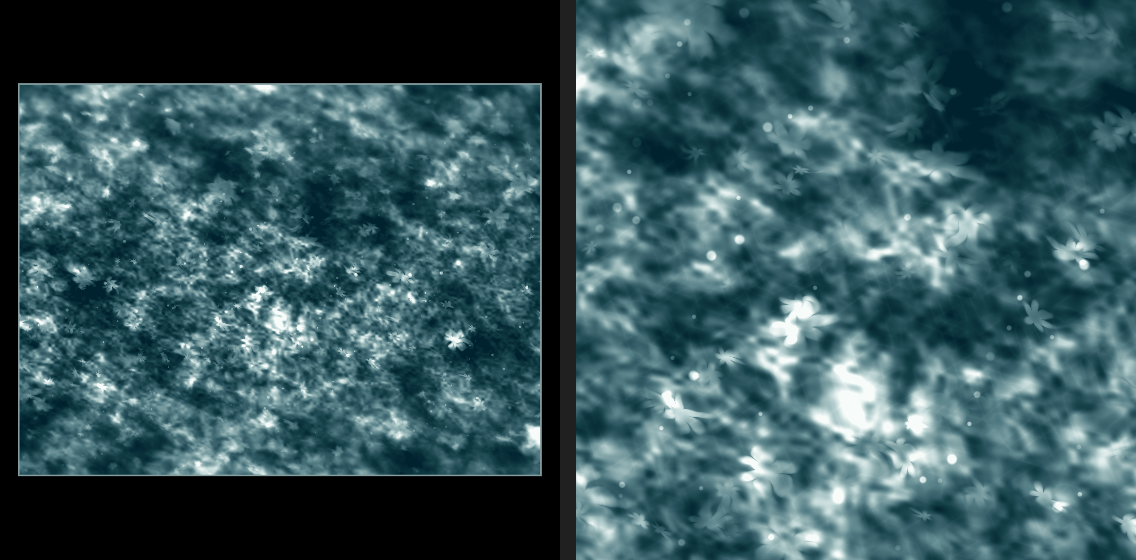
Left: the whole. Right: its middle third, enlarged.
A WebGL 2 fragment shader for this texture:

```glsl
#version 300 es
precision highp float;
// Frosty snow surface in teal light, framed by a thin pale line on black.
// Layered noise builds the clumps, crumbly six-armed flakes are scattered on top,
// and a horizontal band of focus softens everything towards top and bottom.
uniform vec2 u_resolution;
out vec4 fragColor;

const vec2 FRAME_MIN = vec2(0.0335, 0.151);
const vec2 FRAME_MAX = vec2(0.966, 0.850);
const float LINE_HALF_WIDTH = 0.0005;
const vec3 LINE_COLOR = vec3(0.53, 0.62, 0.63);
const float FOCUS_HEIGHT = 0.46;    // centre of the sharp band
const float FOCUS_RANGE = 0.27;
const float BLUR_SHARP = 0.0018;
const float BLUR_SOFT = 0.0095;
const float TILT = 0.33;            // clumps lean down to the right
const vec2 STRETCH = vec2(0.88, 1.22);
const float BASE_TONE = 0.98;       // position on the tone ramp
const float CONTRAST = 2.65;
const float FLAKE_LIGHT = 2.7;
const float NEEDLE_LIGHT = 0.7;
const float OCTAVE_WEIGHT[6] = float[6](0.75, 0.85, 1.05, 0.95, 0.9, 0.95);
const vec3 TONES[7] = vec3[7](
    vec3(0.00, 0.13, 0.18), vec3(0.07, 0.24, 0.27), vec3(0.21, 0.37, 0.41),
    vec3(0.35, 0.51, 0.54), vec3(0.53, 0.66, 0.67), vec3(0.75, 0.84, 0.84),
    vec3(0.97, 0.99, 0.98));

float hash(vec2 p) {
    return fract(sin(dot(p, vec2(127.1, 311.7))) * 43758.5453);
}

float noise(vec2 p) {
    vec2 cell = floor(p), f = fract(p);
    f = f * f * (3.0 - 2.0 * f);
    return mix(mix(hash(cell), hash(cell + vec2(1, 0)), f.x),
               mix(hash(cell + vec2(0, 1)), hash(cell + vec2(1, 1)), f.x), f.y);
}

vec2 rotate(vec2 p, float angle) {
    float c = cos(angle), s = sin(angle);
    return vec2(c * p.x - s * p.y, s * p.x + c * p.y);
}

// Signed sum of octaves; the coarse ones strengthen the fine ones.
float clumps(vec2 p, float blur) {
    float sum = 0.0, frequency = 5.5;
    for (int i = 0; i < 6; i++) {
        float keep = exp(-pow(frequency * blur, 2.0));
        float lift = i < 3 ? 1.0 : clamp(0.95 + sum * 0.9, 0.45, 1.6);
        float wave = noise(p * frequency + float(i) * 17.3) - 0.5;
        sum += wave * OCTAVE_WEIGHT[i] * keep * lift;
        p = rotate(p, 0.25);
        frequency *= 2.0;
    }
    return sum;
}

// Short thin fibres from stretched ridged noise.
float needles(vec2 p) {
    float light = 0.0;
    for (int i = 0; i < 3; i++) {
        vec2 q = rotate(p, 0.9 * float(i) - 0.6) * vec2(62.0, 170.0) + float(i) * 31.7;
        light += pow(1.0 - abs(2.0 * noise(q) - 1.0), 4.0);
    }
    return light / 3.0;
}

// Scattered flakes: starry in focus, soft blobs out of focus.
float flakes(vec2 p, float cellSize, float density, float focus, float blur) {
    vec2 grid = p / cellSize, home = floor(grid);
    float light = 0.0;
    for (int y = -1; y <= 1; y++)
    for (int x = -1; x <= 1; x++) {
        vec2 cell = home + vec2(x, y);
        vec2 key = cell + cellSize * 971.0;
        if (hash(key + 5.3) > density) continue;
        vec2 d = grid - cell - vec2(hash(key), hash(key + 19.1));
        float size = hash(key + 41.7);
        float radius = mix(0.18, 0.46, size * size);
        float angle = atan(d.y, d.x) + 6.2832 * hash(key + 63.9);
        float arms = mix(1.0, 0.5 + 0.7 * abs(cos(3.0 * angle)), focus);
        float soft = clamp(0.4 + 0.6 * blur / (radius * cellSize), 0.4, 0.9);
        float disc = 1.0 - smoothstep(1.0 - soft, 1.0 + soft * 0.5, length(d) / (radius * arms));
        light = max(light, disc * mix(0.3, 1.0, hash(key + 87.2)));
    }
    return light;
}

vec3 toneRamp(float tone) {
    float t = clamp(tone + 1.0, 0.0, 5.999);
    int i = int(t);
    return mix(TONES[i], TONES[i + 1], fract(t));
}

vec3 snow(vec2 p) {
    float focus = exp(-pow((p.y - FOCUS_HEIGHT) / FOCUS_RANGE, 2.0));
    float blur = mix(BLUR_SOFT, BLUR_SHARP, focus);
    vec2 q = rotate(p, TILT) * STRETCH;
    vec2 warp = vec2(noise(q * 40.0), noise(q * 40.0 + 53.0)) - 0.5;
    vec2 ragged = vec2(noise(q * 95.0), noise(q * 95.0 + 29.0)) - 0.5;
    float tone = BASE_TONE + CONTRAST * clumps(q + warp * 0.008, blur) + 0.4 * (p.x - 0.5);
    tone += NEEDLE_LIGHT * focus * (needles(p) - 0.25);

    vec2 r = q + warp * 0.012 + ragged * 0.008;
    float light = flakes(r, 0.115, 0.28, focus, blur)
                + 0.85 * flakes(r, 0.058, 0.36, focus, blur)
                + 0.75 * flakes(r, 0.031, 0.3, focus, blur);
    // Crystal grain eats into the flakes where they are in focus.
    float grain = 0.6 * noise(p * 190.0) + 0.4 * noise(rotate(p, 0.7) * 110.0);
    float crumbled = light * smoothstep(0.1, 0.6, light * 1.1 + 0.55 - grain) * (0.7 + 0.6 * grain);
    tone += FLAKE_LIGHT * mix(light, crumbled, 0.3 + 0.7 * focus);
    tone += 2.5 * focus * flakes(p, 0.0075, 0.018, 0.0, 0.0);    // glints
    return toneRamp(tone);
}

void main() {
    vec2 p = gl_FragCoord.xy / u_resolution;
    float pixel = 1.0 / min(u_resolution.x, u_resolution.y);
    vec2 edge = abs(p - 0.5 * (FRAME_MIN + FRAME_MAX)) - 0.5 * (FRAME_MAX - FRAME_MIN);
    float border = max(edge.x, edge.y);
    vec3 color = snow(p) * (1.0 - smoothstep(-0.5 * pixel, 0.5 * pixel, border));
    float line = 1.0 - smoothstep(0.0, pixel, abs(border) - LINE_HALF_WIDTH);
    fragColor = vec4(mix(color, LINE_COLOR, line), 1.0);
}
```
